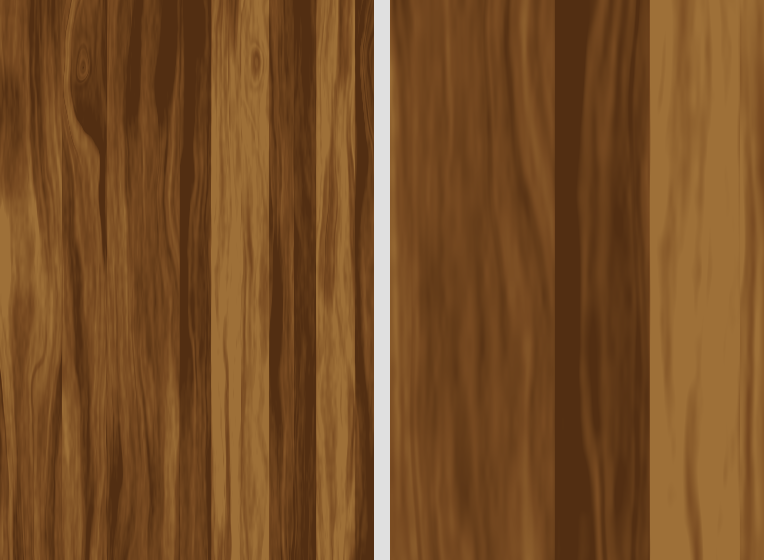
Left, the full canvas; right, a detail of the centre.
Give the GLSL for this texture, as a Shadertoy shader.

```glsl
const int PLANKS = 10;
const float RIGHT_EDGE[PLANKS] = float[](0.165, 0.285, 0.48, 0.565, 0.645, 0.72, 0.787, 0.845, 0.95, 1.1);
const float PLANK_TONE[PLANKS] = float[](0.56, 0.62, 0.48, 0.38, 0.89, 0.84, 0.36, 0.31, 0.82, 0.38);

const vec3 DARK_WALNUT = vec3(0.32, 0.18, 0.07);
const vec3 BROWN = vec3(0.40, 0.24, 0.10);
const vec3 CHESTNUT = vec3(0.47, 0.29, 0.13);
const vec3 HONEY = vec3(0.54, 0.36, 0.17);
const vec3 PALE_GOLD = vec3(0.62, 0.44, 0.22);

const float CONTRAST = 1.3;
const float MID_TONE = 0.48;
const float GRAIN_BEND = 0.11;
const float BAND_DEPTH = 0.46;
const float BLOTCH_DEPTH = 0.5;
const float STREAK_DEPTH = 0.38;
const float VEIN_DEPTH = 0.16;
const float PORE_DEPTH = 0.27;
const float SEAM_DEPTH = 0.07;
const float SEAM_WIDTH = 0.002;
const vec2 KNOT_SIZE = vec2(0.03, 0.09);
const vec2 GLOW_CENTER = vec2(0.03, 0.85);
const vec2 GLOW_SIZE = vec2(0.10, 0.22);

float hash(vec2 cell) {
    vec3 h = fract(cell.xyx * 0.1031);
    h += dot(h, h.yzx + 33.33);
    return fract((h.x + h.y) * h.z);
}

float noise(vec2 p) {
    vec2 cell = floor(p);
    vec2 f = fract(p);
    f = f * f * (3.0 - 2.0 * f);
    float low = mix(hash(cell), hash(cell + vec2(1, 0)), f.x);
    float high = mix(hash(cell + vec2(0, 1)), hash(cell + vec2(1, 1)), f.x);
    return mix(low, high, f.y);
}

float fbm(vec2 p) {
    float sum = 0.0;
    float weight = 0.533;
    for (int i = 0; i < 4; i++) {
        sum += weight * noise(p);
        p = p * 2.03 + 7.1;
        weight *= 0.5;
    }
    return sum;
}

// Piecewise ramp through the five wood colours
vec3 woodColor(float tone) {
    float t = clamp(tone, 0.0, 1.0) * 4.0;
    vec3 color = mix(DARK_WALNUT, BROWN, clamp(t, 0.0, 1.0));
    color = mix(color, CHESTNUT, clamp(t - 1.0, 0.0, 1.0));
    color = mix(color, HONEY, clamp(t - 2.0, 0.0, 1.0));
    return mix(color, PALE_GOLD, clamp(t - 3.0, 0.0, 1.0));
}

// Offset of tone caused by the grain of one plank
float grain(vec2 p, int plank, float center) {
    float seed = float(plank) * 17.3;
    float bend = fbm(vec2(p.x * 7.0, p.y * 1.3) + seed) - 0.5;
    float ring = p.x + GRAIN_BEND * bend;

    // Oval knot near the top of every fourth plank
    float core = 0.0;
    if (plank % 4 == 1) {
        float height = 1.28 + 0.12 * hash(vec2(seed, 3.0));
        vec2 d = (p - vec2(center, height)) / KNOT_SIZE;
        d += 0.5 * (vec2(noise(p * 12.0), noise(p * 12.0 + 40.0)) - 0.5);
        float r2 = dot(d, d);
        ring = mix(ring, center + 0.05 * sqrt(r2), exp(-0.4 * r2));
        core = exp(-5.0 * r2);
    }

    // Growth bands, soft dark patches and long streaks
    float bands = 0.5 * noise(vec2(ring * 75.0 + seed, p.y * 1.2))
                + 0.5 * noise(vec2(ring * 190.0 + seed, p.y * 3.0));
    float blotch = fbm(vec2(ring * 11.0, p.y * 1.8) + seed + 50.0);
    float streak = noise(vec2(ring * 38.0 + seed, p.y * 1.8 + seed));
    streak = smoothstep(0.64, 0.86, streak + 0.2 * (blotch - 0.5));

    // Thin veins follow the contours of the growth rings
    float contour = noise(vec2(ring * 45.0 + seed, p.y * 0.9 + 30.0));
    float vein = 1.0 - smoothstep(0.02, 0.12, abs(contour - 0.5));
    vein *= smoothstep(0.35, 0.65, noise(vec2(ring * 20.0, p.y * 4.0) + seed));

    // Short pores lie almost straight along the plank
    float fiber = p.x + 0.3 * GRAIN_BEND * bend;
    float pores = 0.6 * noise(vec2(fiber * 170.0, p.y * 16.0))
                + 0.4 * noise(vec2(fiber * 290.0, p.y * 45.0));

    return BAND_DEPTH * (bands - 0.5) + BLOTCH_DEPTH * (blotch - 0.5)
         - STREAK_DEPTH * streak - VEIN_DEPTH * vein
         + PORE_DEPTH * (pores - 0.5) - 0.4 * core;
}

void mainImage(out vec4 fragColor, in vec2 fragCoord) {
    vec2 p = fragCoord / iResolution.x;
    float soft = max(0.001, 0.7 / iResolution.x);

    // Locate the plank and blend the base tones across its seams
    int plank = 0;
    float left = 0.0;
    float tone = PLANK_TONE[0];
    float seam = 0.0;
    for (int i = 0; i < PLANKS - 1; i++) {
        float edge = RIGHT_EDGE[i];
        float side = p.x - edge;
        tone += (PLANK_TONE[i + 1] - PLANK_TONE[i]) * smoothstep(-soft, soft, side);
        seam = max(seam, 1.0 - smoothstep(0.0, SEAM_WIDTH + soft, abs(side)));
        if (side > 0.0) {
            plank = i + 1;
            left = edge;
        }
    }
    float center = 0.5 * (left + RIGHT_EDGE[plank]);
    tone += grain(p, plank, center) - SEAM_DEPTH * seam;

    // Broad light: a warm glow at the left, dimmer top and bottom
    vec2 g = (p - GLOW_CENTER) / GLOW_SIZE;
    tone += 0.5 * exp(-dot(g, g));
    tone -= 0.16 * smoothstep(0.95, 1.5, p.y) + 0.08 * smoothstep(0.5, 0.0, p.y);

    tone = MID_TONE + CONTRAST * (tone - MID_TONE);
    fragColor = vec4(woodColor(tone), 1.0);
}
```
